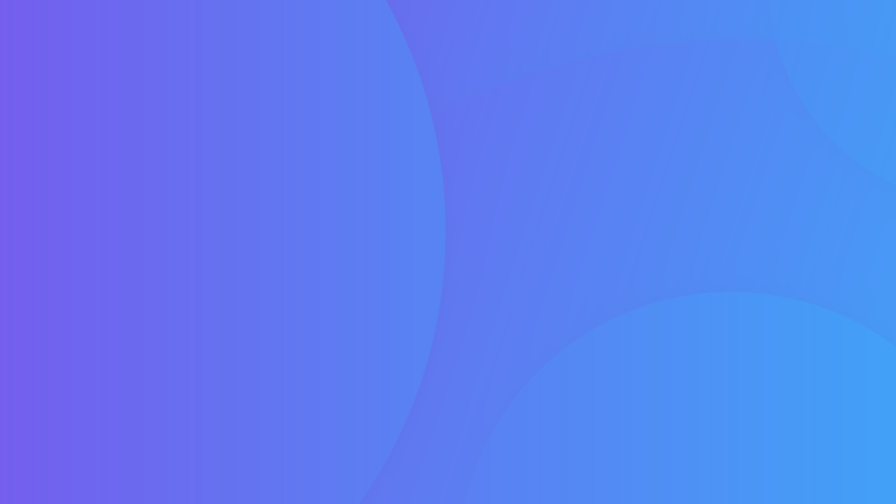
Give the GLSL for this background, as a WebGL 2 fragment shader.

```glsl
#version 300 es
precision highp float;
// Violet to azure backdrop with large overlapping gradient discs and soft edge shadows.

uniform vec2 u_resolution;
out vec4 fragColor;

const vec3 VIOLET = vec3(0.455, 0.370, 0.932);
const vec3 AZURE = vec3(0.250, 0.640, 0.970);

// Linear ramp: slope holds the change along x and y, start is the value at the origin.
vec3 ramp(vec2 p, vec2 slope, float start) {
    return mix(VIOLET, AZURE, clamp(start + dot(p, slope), 0.0, 1.0));
}

float circleDistance(vec2 p, vec2 center, float radius) {
    return length(p - center) - radius;
}

// Lays a smooth-edged disc over the base, with a faint shadow just outside it.
vec3 layDisc(vec3 base, vec3 fill, float dist, float opacity, float shadow) {
    float pixel = 1.0 / u_resolution.y;
    float cover = 1.0 - smoothstep(-pixel, pixel, dist);
    float shade = shadow * exp(-max(dist, 0.0) / 0.022);
    return mix(base * (1.0 - shade), fill, cover * opacity);
}

void main() {
    // Canvas height is one unit.
    vec2 p = gl_FragCoord.xy / u_resolution.y;

    vec3 color = ramp(p, vec2(0.605, -0.216), -0.01);

    // Upper right disc, partly outside the canvas.
    float corner = circleDistance(p, vec2(1.965, 1.030), 0.440);
    vec3 cornerFill = ramp(p, vec2(0.475, -0.13), 0.133);

    // Broad disc rising from below.
    float broad = circleDistance(p, vec2(1.4745, -0.373), 1.296);
    vec3 broadFill = ramp(p, vec2(0.531, -0.173), -0.021);
    color = layDisc(color, broadFill, broad, 1.0, 0.008);
    color = layDisc(color, cornerFill, corner, 0.65, 0.010);

    // Lower right disc.
    float lower = circleDistance(p, vec2(1.451, -0.123), 0.544);
    vec3 lowerFill = ramp(p, vec2(0.562, 0.0), -0.036);
    color = layDisc(color, lowerFill, lower, 1.0, 0.014);

    // Large left disc in front.
    float left = circleDistance(p, vec2(-0.060, 0.542), 0.944);
    vec3 leftFill = ramp(p, vec2(0.622, 0.0), 0.0);
    color = layDisc(color, leftFill, left, 1.0, 0.018);

    fragColor = vec4(color, 1.0);
}
```
